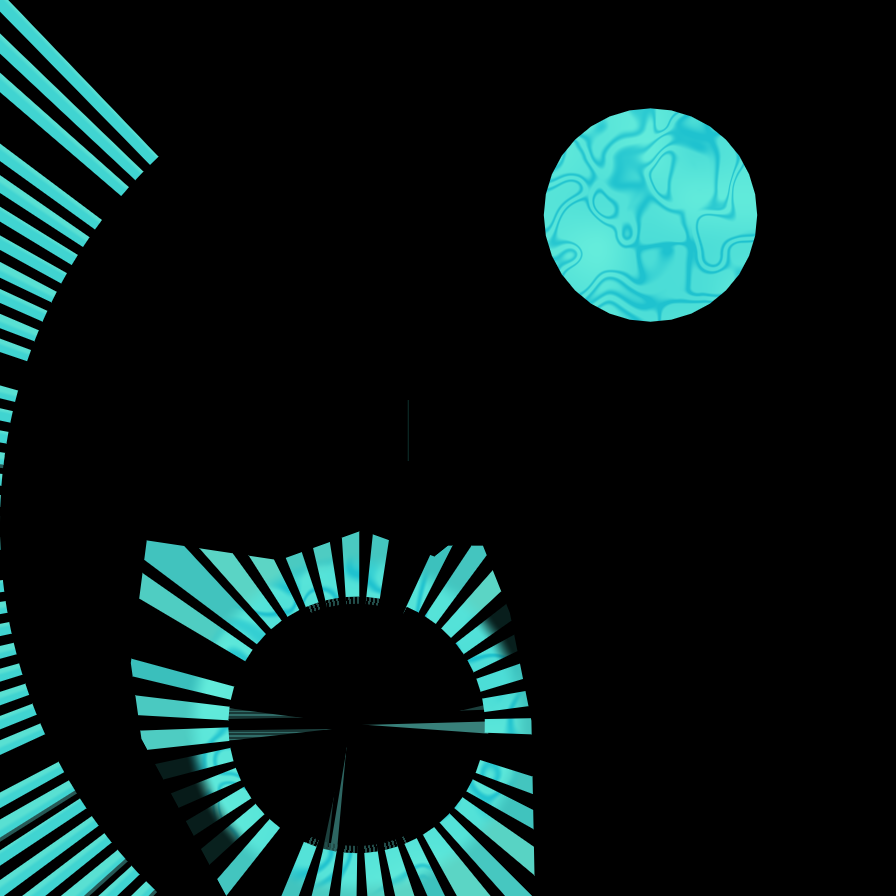
Write a WebGL 1 fragment shader that draws this background.

```glsl
precision highp float;
// Two rings of aqua rays and a marbled disc on black.
uniform vec2 u_resolution;

const vec3 AQUA = vec3(0.25, 0.83, 0.82);
const vec3 MINT = vec3(0.40, 0.93, 0.86);
const vec3 CYAN = vec3(0.12, 0.76, 0.81);
const vec3 TEAL = vec3(0.22, 0.50, 0.48);
const vec3 SHADE = vec3(0.04, 0.15, 0.14);

const vec2 DISC_CENTER = vec2(0.726, 0.760);
const float DISC_RADIUS = 0.1185;
const float DISC_SIDES = 32.0;
const float MARBLE_SCALE = 31.0;

const vec2 ARC_CENTER = vec2(0.566, 0.414);
const float ARC_RADIUS = 0.566;
const float ARC_COUNT = 150.0;
const float ARC_HALF_WIDTH = 0.0066;
const float ARC_LAST = 19.5;

const vec2 RING_CENTER = vec2(0.398, 0.191);
const float RING_RADIUS = 0.143;
const float RING_COUNT = 39.0;
const float RING_HALF_WIDTH = 0.0076;
const float RING_FADE = 0.182;
const float GAP_EVERY = 9.0;
const float TAU = 6.283185;

float hash(vec2 p) {
  vec3 q = fract(vec3(p.xyx) * 0.1031);
  q += dot(q, q.yzx + 33.33);
  return fract((q.x + q.y) * q.z);
}

float noise(vec2 p) {
  vec2 i = floor(p), f = fract(p);
  f = f * f * (3.0 - 2.0 * f);
  return mix(mix(hash(i), hash(i + vec2(1, 0)), f.x),
             mix(hash(i + vec2(0, 1)), hash(i + vec2(1, 1)), f.x), f.y);
}

// Coverage of a signed distance, one pixel soft.
float cover(float d) {
  return clamp(0.5 - d * u_resolution.y, 0.0, 1.0);
}

// Winding cyan veins along the contours of warped noise.
vec3 marble(vec2 p) {
  vec2 q = p * MARBLE_SCALE + 20.0;
  q += 1.3 * (vec2(noise(q * 0.9 + 7.0), noise(q * 0.9 + 31.0)) - 0.5);
  float n = noise(q);
  float line = min(abs(n - 0.36), abs(n - 0.64));
  float vein = 1.0 - smoothstep(0.0, 0.10, line);
  float cloud = 0.4 * noise(p * 18.0 + 3.0);
  return mix(MINT, CYAN, clamp(0.72 * vein + cloud, 0.0, 1.0));
}

// Position along (x) and across (y) ray k, counted from the x axis.
vec2 rayFrame(vec2 q, float k, float count) {
  float a = k * TAU / count;
  vec2 axis = vec2(cos(a), sin(a));
  return vec2(dot(q, axis), axis.x * q.y - axis.y * q.x);
}

// Narrow triangle from a point to a blunt base.
float spike(vec2 p, vec2 tip, vec2 base, float halfWidth) {
  vec2 axis = base - tip, q = p - tip;
  float size = length(axis);
  axis /= size;
  float along = dot(q, axis);
  float across = abs(axis.x * q.y - axis.y * q.x);
  return cover(max(across - halfWidth * along / size, along - size));
}

// Irregular outline that trims the small ring; negative inside.
float ringOutline(vec2 p) {
  float top = max(0.397 - 0.15 * (p.x - 0.163), 0.408 - 0.36 * abs(p.x - 0.404));
  top = max(top, 0.391 - 0.8 * max(0.50 - p.x, 0.0));
  float left = max(0.146 + 0.13 * (p.y - 0.26), 0.157 + 0.54 * (0.177 - p.y));
  left = max(left, 0.146 - 0.14 * (p.y - 0.26));
  float right = min(0.597 - 0.02 * p.y, 0.595 - 0.2 * (p.y - 0.186));
  right = min(right, 0.569 - 0.40 * (p.y - 0.316));
  return max(p.y - top, max(left - p.x, p.x - right));
}

vec3 drawArc(vec3 color, vec2 p) {
  vec2 q = (p - ARC_CENTER) * vec2(-1, 1);
  float k = floor(atan(q.y, q.x) * ARC_COUNT / TAU + 0.37);
  if (abs(k) > ARC_LAST || mod(k, GAP_EVERY) == 7.0) return color;
  vec2 ray = rayFrame(q, k + 0.13, ARC_COUNT);
  float tint = hash(vec2(k + 80.0, 4.0));
  float reach = ray.x - ARC_RADIUS;
  float width = ARC_HALF_WIDTH + reach * (0.005 + 0.02 * tint);
  float edge = max(abs(ray.y) - width, -reach);
  float side = max(abs(ray.y + 0.004) - width, -reach);
  color = mix(color, TEAL * 0.7, cover(side) * step(0.75, tint));
  float facet = smoothstep(-0.2, 0.5, ray.y / width + tint - 0.5);
  return mix(color, mix(AQUA, MINT * 0.96, facet * 0.75), cover(edge));
}

vec3 drawRing(vec3 color, vec2 p) {
  vec2 q = p - RING_CENTER;
  float k = floor(atan(q.y, q.x) * RING_COUNT / TAU + 0.55);
  if (k < -4.5) k += RING_COUNT;
  if (mod(k, GAP_EVERY) == 8.0) return color;
  vec2 ray = rayFrame(q, k - 0.05, RING_COUNT);
  float tint = hash(vec2(k + 50.0, 9.0));
  float reach = ray.x - RING_RADIUS;
  float fan = (k == 15.0 || k == 33.0) ? 0.09 : 0.015 + 0.035 * tint;
  float sides = abs(ray.y) - RING_HALF_WIDTH - reach * fan;
  // Fine teeth on the inner ends of the upright rays.
  float teeth = cover(max(sides, abs(reach + 0.004) - 0.004));
  teeth *= step(0.92, abs(q.y) / length(q)) * step(0.5, fract(ray.y * 220.0));
  color = mix(color, TEAL * 0.6, teeth);
  // Marbled inner half, plain or shaded outer half.
  vec3 plain = mix(AQUA, MINT, tint) * 0.9;
  bool shaded = k == 3.0 || k == 4.0 || (k > 20.5 && k < 24.5);
  if (shaded) plain = SHADE * (0.6 + 0.8 * tint);
  float outer = smoothstep(RING_FADE - 0.012, RING_FADE + 0.012, ray.x);
  vec3 body = mix(marble(p * 0.7), plain, outer);
  return mix(color, body, cover(max(max(sides, -reach), ringOutline(p))));
}

vec3 drawDisc(vec3 color, vec2 p) {
  vec2 q = p - DISC_CENTER;
  float sector = TAU / DISC_SIDES;
  float a = mod(atan(q.y, q.x), sector) - 0.5 * sector;
  return mix(color, marble(p), cover(length(q) * cos(a) - DISC_RADIUS));
}

void main() {
  vec2 p = gl_FragCoord.xy / u_resolution.y;
  vec3 color = vec3(0.0);
  // Dim needles inside the small ring.
  float lines = 0.45 + 0.4 * step(0.5, fract(p.y * 256.0));
  color += TEAL * spike(p, vec2(0.409, 0.191), vec2(0.545, 0.188), 0.0068);
  color += TEAL * lines * spike(p, vec2(0.336, 0.199), vec2(0.252, 0.204), 0.006);
  color += TEAL * lines * spike(p, vec2(0.367, 0.186), vec2(0.252, 0.179), 0.006);
  color += TEAL * 0.5 * spike(p, vec2(0.515, 0.207), vec2(0.545, 0.211), 0.003);
  color += TEAL * 0.8 * spike(p, vec2(0.386, 0.159), vec2(0.372, 0.050), 0.004);
  color += TEAL * 0.5 * spike(p, vec2(0.372, 0.107), vec2(0.363, 0.050), 0.003);
  // Faint upright thread.
  vec2 thread = abs(p - vec2(0.4557, 0.5195)) - vec2(0.0007, 0.034);
  color += SHADE * cover(max(thread.x, thread.y));
  color = drawArc(color, p);
  color = drawRing(color, p);
  color = drawDisc(color, p);
  gl_FragColor = vec4(color, 1.0);
}
```
